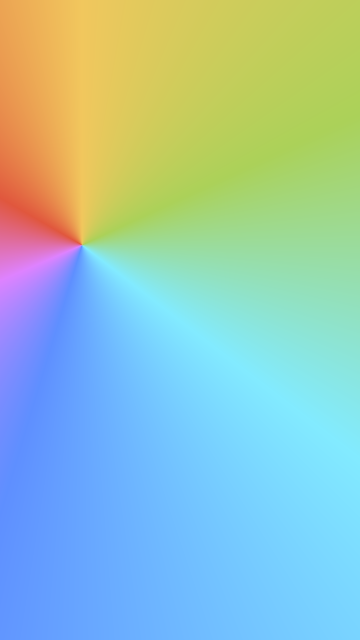
Reproduce this background procedurally as a WebGL 1 fragment shader.

```glsl
precision highp float;

uniform vec2 u_resolution;

const float TAU = 6.283185;

// Apex of the sweep, as a fraction of the canvas
const vec2 APEX = vec2(0.228, 0.617);
const float APEX_BLUR_PIXELS = 1.2;

// Sweep colours, clockwise from straight up
const vec3 YELLOW = vec3(0.945, 0.780, 0.365);
const vec3 GREEN = vec3(0.670, 0.820, 0.350);
const vec3 CYAN = vec3(0.510, 0.920, 1.000);
const vec3 BLUE = vec3(0.370, 0.560, 1.000);
const vec3 MAGENTA = vec3(0.870, 0.510, 1.000);
const vec3 RED = vec3(0.880, 0.340, 0.240);

// Angle of each colour in degrees; yellow lies at 0 and 360
const float GREEN_ANGLE = 65.0;
const float CYAN_ANGLE = 127.5;
const float BLUE_ANGLE = 197.0;
const float MAGENTA_ANGLE = 246.5;
const float RED_ANGLE = 300.0;

float ramp(float start, float end, float value) {
  return clamp((value - start) / (end - start), 0.0, 1.0);
}

vec3 sweepColor(float angle) {
  vec3 color = mix(YELLOW, GREEN, ramp(0.0, GREEN_ANGLE, angle));
  color = mix(color, CYAN, ramp(GREEN_ANGLE, CYAN_ANGLE, angle));
  color = mix(color, BLUE, ramp(CYAN_ANGLE, BLUE_ANGLE, angle));
  color = mix(color, MAGENTA, ramp(BLUE_ANGLE, MAGENTA_ANGLE, angle));
  color = mix(color, RED, ramp(MAGENTA_ANGLE, RED_ANGLE, angle));
  return mix(color, YELLOW, ramp(RED_ANGLE, 360.0, angle));
}

void main() {
  vec2 offset = (gl_FragCoord.xy - APEX * u_resolution) / u_resolution.y;
  float radius = length(offset);

  // Clockwise angle, with a safe direction at the apex itself
  vec2 direction = radius > 0.00001 ? offset : vec2(0.0, 1.0);
  float angle = 360.0 * fract(atan(direction.x, direction.y) / TAU);

  // Blend the crowded colours where they meet
  vec3 average = (YELLOW + GREEN + CYAN + BLUE + MAGENTA + RED) / 6.0;
  float clarity = smoothstep(0.0, APEX_BLUR_PIXELS / u_resolution.y, radius);
  gl_FragColor = vec4(mix(average, sweepColor(angle), clarity), 1.0);
}
```
